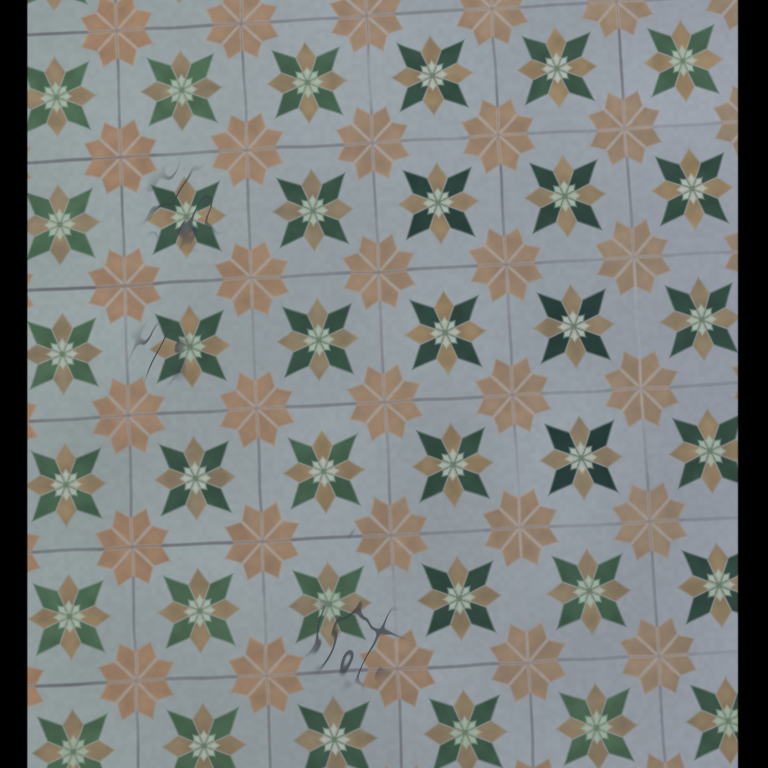
Give the GLSL for this pattern, as a three.js fragment shader.

```glsl
// Worn floor tiles seen slightly askew: green and tan eight-point stars on pale
// tiles, with orange rosettes where tile corners meet, between two black side bars.
// A skewed grid is solved per point; petals are kites folded into 45 degree wedges.
varying vec2 vUv;

const float SOFT = 0.014;
const float WEDGE = 0.78539816;

float hash(vec2 p) {
  p = fract(p * vec2(0.1031, 0.1130));
  p += dot(p, p.yx + 33.33);
  return fract((p.x + p.y) * p.x * 91.7);
}

float noise(vec2 p) {
  vec2 i = floor(p), f = fract(p);
  f = f * f * (3.0 - 2.0 * f);
  return mix(mix(hash(i), hash(i + vec2(1, 0)), f.x),
             mix(hash(i + vec2(0, 1)), hash(i + vec2(1, 1)), f.x), f.y);
}

float fill(float d) { return 1.0 - smoothstep(-SOFT, SOFT, d); }

float spot(vec2 p, vec2 center, float radius) {
  vec2 d = (p - center) / radius;
  return exp(-dot(d, d));
}

// Canvas position (y down) to tile units, with green stars on whole numbers
vec2 tileGrid(vec2 p) {
  vec2 g = vec2(0.0);
  for (int k = 0; k < 7; k++) {
    g = vec2((p.x - 0.073 - 0.0044 * g.y) / (0.1633 + 0.00146 * g.y),
             (p.y - 0.1263 + 0.0094 * g.x) / (0.1647 + 0.00117 * g.y + 0.00026 * g.x));
  }
  return g;
}

// Fold the plane into one petal lying along +x
vec2 foldPetal(vec2 p, float turn) {
  float a = mod(atan(p.y, p.x + 1e-5) + turn + WEDGE * 0.5, WEDGE) - WEDGE * 0.5;
  return length(p) * vec2(cos(a), abs(sin(a)));
}

// Kite that fills its wedge up to the shoulder, then narrows to the tip
float petal(vec2 q, float shoulder, float tip, float gap) {
  vec2 n = normalize(vec2(0.414 * shoulder, tip - shoulder));
  return max(dot(q, vec2(-0.383, 0.924)) + gap, dot(q - vec2(tip, 0.0), n));
}

void main() {
  vec2 p = vec2(vUv.x, 1.0 - vUv.y);
  vec2 g = tileGrid(p);
  g += 0.016 * (vec2(noise(p * 22.0), noise(p * 22.0 + 40.0)) - 0.5);
  vec2 cell = floor(g + 0.5);
  vec2 corner = floor(g) + 0.5;
  vec2 s = g - cell;
  vec2 c = g - corner;

  // Glaze, cooler to the right, with cloudy stains
  vec3 col = mix(vec3(0.57, 0.615, 0.615), vec3(0.58, 0.605, 0.645), p.x);
  col *= 0.97 + 0.06 * noise(p * 7.0);
  col *= 0.985 + 0.03 * hash(cell + 17.0);

  // Joints: dark across the left, fading and partly pale on the right
  float across = (1.0 - smoothstep(0.002, 0.022, abs(c.y)))
               * mix(0.85, 0.3, p.x) * (0.35 + 0.8 * noise(g * vec2(2.0, 5.0)));
  float upright = (1.0 - smoothstep(0.002, 0.02, abs(c.x)))
                * (0.25 + 0.5 * noise(g * vec2(5.0, 2.5) + 9.0));
  float pale = smoothstep(0.5, 0.75, noise(g * vec2(1.0, 1.7) + 31.0)) * p.x;
  col = mix(col, vec3(0.36, 0.36, 0.39), across);
  col = mix(col, mix(vec3(0.38, 0.38, 0.41), vec3(0.70, 0.70, 0.71), pale), upright);

  // Orange rosettes with pinkish seams
  vec2 q = foldPetal(c, WEDGE * 0.5);
  float worn = 0.12 + 0.25 * hash(corner + 5.0);
  vec3 orange = mix(vec3(0.61, 0.485, 0.385), vec3(0.56, 0.495, 0.42), p.x);
  orange *= 0.93 + 0.12 * noise(g * 9.0);
  vec3 seam = mix(vec3(0.67, 0.595, 0.55), col, worn);
  col = mix(col, seam, fill(petal(q, 0.20, 0.305, 0.0)));
  col = mix(col, mix(orange, vec3(0.58, 0.56, 0.54), worn * 0.4),
            fill(petal(q, 0.20, 0.305, 0.011)));
  col = mix(col, vec3(0.45, 0.41, 0.40), 0.35 * across * fill(length(c) - 0.28));

  // Stars: tan petals on the axes, green on the diagonals, each star its own shade
  q = foldPetal(s, 0.0);
  float diagonal = smoothstep(0.66, 0.76, 2.0 * abs(s.x * s.y) / (dot(s, s) + 1e-5));
  float dark = 1.05 - 0.27 * length(cell - vec2(4.0, 2.0)) + 0.6 * (hash(cell) - 0.5);
  vec3 green = mix(vec3(0.28, 0.39, 0.30), vec3(0.13, 0.21, 0.20), clamp(dark, 0.0, 1.0));
  vec3 tan8 = mix(vec3(0.55, 0.475, 0.365), vec3(0.52, 0.47, 0.385), hash(cell + 3.0));
  vec3 star = mix(tan8, green, diagonal) * (0.92 + 0.16 * noise(g * 10.0));
  float starEdge = petal(q, 0.195, mix(0.315, 0.375, diagonal), 0.002);
  col = mix(col, star, fill(starEdge) * 0.96);

  // Pale flower at the heart of each star
  vec3 flower = mix(vec3(0.60, 0.68, 0.61), vec3(0.66, 0.70, 0.67), hash(cell + 8.0));
  col = mix(col, flower, fill(petal(q, 0.075, 0.118, 0.006)));
  col = mix(col, vec3(0.36, 0.46, 0.37), 0.8 * fill(length(s) - 0.022));

  // Scuffs: thin dark scratches inside a few worn patches
  float patches = spot(p, vec2(0.46, 0.83), 0.06) + 0.7 * spot(p, vec2(0.24, 0.27), 0.06)
                + 0.7 * spot(p, vec2(0.21, 0.46), 0.045) + spot(p, vec2(0.445, 0.685), 0.016);
  vec2 grain = vec2(p.x + 0.45 * p.y, p.y - 0.45 * p.x) * vec2(62.0, 26.0);
  float scratch = 1.0 - smoothstep(0.02, 0.09, abs(noise(grain) - 0.5));
  col = mix(col, vec3(0.24, 0.26, 0.28), 0.75 * scratch * smoothstep(0.2, 0.6, patches));

  // Fine grain, soft shading, and black side bars
  col *= 0.98 + 0.04 * noise(p * 150.0);
  col *= 1.03 - 0.06 * p.y;
  float inside = smoothstep(0.034, 0.037, p.x) * (1.0 - smoothstep(0.9595, 0.9625, p.x));
  gl_FragColor = vec4(col * inside, 1.0);
}
```
